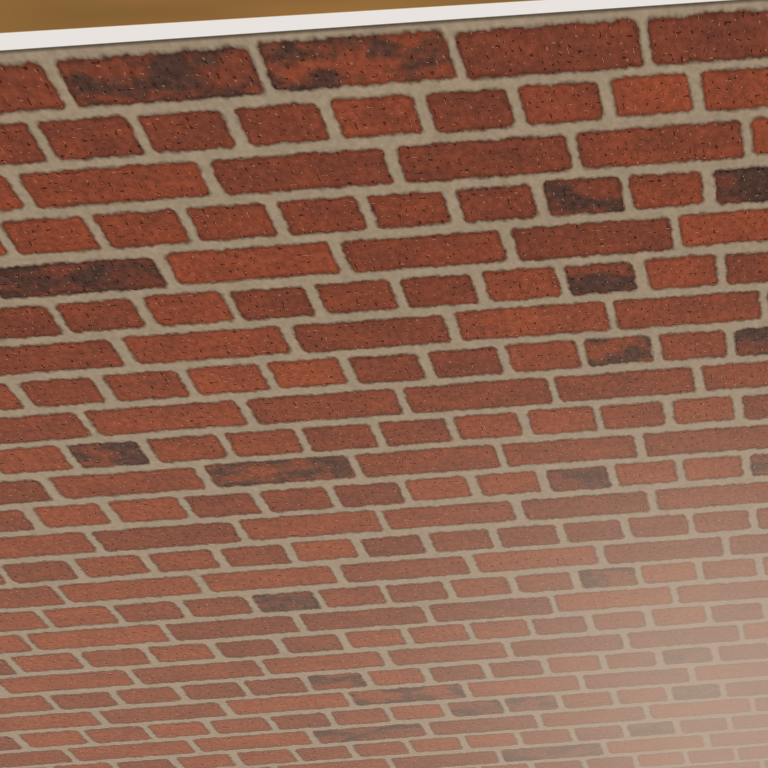
A WebGL 2 fragment shader for this texture:

```glsl
#version 300 es
precision highp float;

uniform vec2 u_resolution;
out vec4 outColor;

// Wall projection, in canvas units measured from the top left
const float FIRST_ROW = 0.0827;   // height of the first course centre
const float ROW_PITCH = 0.0741;   // pitch of the first course
const float RECESSION = 0.0362;   // shrink per course
const float ROW_SLOPE = 0.074;    // upward tilt of courses to the right
const float COLUMN_LEAN = 0.4156; // drift of vertical joints going down
const vec2 COLUMN_START = vec2(0.336, 0.0725);
const float STRETCHER = 0.2565;   // long brick length in the first course
const float FAN = 0.015;          // narrowing of bricks to the right

// Brickwork, in units of one course height
const float ASPECT = 3.55;
const float JOINT = 0.235;
const float CORNER = 0.10;
const float SLIP_PAIR = 6.0;      // course pair where the bond shifts
const float BURNT_SHARE = 0.09;

const vec3 BRICK_DEEP = vec3(0.43, 0.235, 0.18);
const vec3 BRICK_WARM = vec3(0.57, 0.285, 0.19);
const vec3 BRICK_BURNT = vec3(0.25, 0.20, 0.18);
const vec3 MORTAR = vec3(0.61, 0.535, 0.445);
const vec3 FLECK = vec3(0.68, 0.55, 0.45);
const vec3 HAZE = vec3(0.76, 0.68, 0.61);
const vec3 TRIM = vec3(0.91, 0.89, 0.87);
const vec3 SOFFIT = vec3(0.55, 0.40, 0.22);
const vec2 GLOW_CENTER = vec2(0.98, 0.93);

float hash(vec2 p) {
  vec3 q = fract(p.xyx * vec3(0.1031, 0.1030, 0.0973));
  q += dot(q, q.yzx + 33.33);
  return fract((q.x + q.y) * q.z);
}

vec2 gradientAt(vec2 cell) {
  float angle = 6.2832 * hash(cell + 71.0);
  return vec2(cos(angle), sin(angle));
}

// Gradient noise, about -0.7 to 0.7
float noise(vec2 p) {
  vec2 i = floor(p), f = p - i;
  vec2 w = f * f * f * (f * (f * 6.0 - 15.0) + 10.0);
  vec2 e = vec2(1.0, 0.0);
  float low = mix(dot(gradientAt(i), f), dot(gradientAt(i + e), f - e), w.x);
  float high = mix(dot(gradientAt(i + e.yx), f - e.yx), dot(gradientAt(i + 1.0), f - 1.0), w.x);
  return mix(low, high, w.y);
}

float fbm(vec2 p) {
  float sum = 0.0, amp = 0.6;
  for (int i = 0; i < 4; i++) {
    sum += amp * noise(p);
    p = p * 2.07 + 13.7;
    amp *= 0.55;
  }
  return sum;
}

float roundBox(vec2 p, vec2 halfSize) {
  vec2 d = abs(p) - halfSize + CORNER;
  return length(max(d, 0.0)) + min(max(d.x, d.y), 0.0) - CORNER;
}

// Canvas point to wall: x in long bricks, y in courses
vec2 toWall(vec2 p) {
  float level = p.y + ROW_SLOPE * (p.x - 0.5);
  float n = (level - FIRST_ROW) / (ROW_PITCH - RECESSION * level);
  float axis = COLUMN_START.x + (level - COLUMN_START.y) * COLUMN_LEAN;
  float u = (p.x - axis) * (1.0 + RECESSION * n) / STRETCHER;
  return vec2(u + FAN * u * u, n < 0.0 ? n * 0.8 : n);
}

vec3 brickwork(vec2 wall, float blur) {
  // Alternate courses of long and short bricks, long ones staggered
  float row = floor(wall.y + 0.5);
  bool isHeader = mod(row, 2.0) > 0.5;
  float len = isHeader ? 0.5 : 1.0;
  float pair = row * 0.5;
  float shift = isHeader ? 0.25 : 0.5 * mod(pair + step(SLIP_PAIR, pair), 2.0);
  float along = (wall.x - shift) / len;
  vec2 id = vec2(floor(along), row) + 40.0;
  float tone = hash(id), size = hash(id + 17.3), burn = hash(id + 53.9);

  // Ragged outline with small differences of size and place
  vec2 q = wall * vec2(ASPECT, 1.0);
  vec2 local = vec2((fract(along) - 0.5) * len * ASPECT, wall.y - row);
  local += 0.05 * (vec2(size, tone) - 0.5);
  vec2 halfSize = 0.5 * (vec2(len * ASPECT, 1.0) - JOINT) - vec2(0.05, 0.025) * (size - 0.4);
  float dist = roundBox(local, halfSize) + 0.045 * noise(q * 4.0) + 0.035 * noise(q * 10.0);
  if (row < 0.0) dist = 1.0;

  // Fired clay: streaks, pits, pale flecks and scorched bricks
  float detail = 1.0 / (1.0 + 6.0 * blur);
  float grain = fbm(q * 7.0) * detail;
  float cloud = fbm(q * vec2(0.9, 2.0) + tone * 30.0);
  vec3 clay = mix(BRICK_DEEP, BRICK_WARM, clamp(0.15 + 0.75 * tone + 0.7 * cloud, 0.0, 1.0));
  clay *= 1.0 + 0.32 * grain;
  float scorch = step(1.0 - BURNT_SHARE, burn) * smoothstep(-0.25, 0.2, cloud);
  clay = mix(clay, BRICK_BURNT * (1.0 + 0.5 * grain), 0.8 * scorch);
  float spots = noise(q * 11.0 + 5.0);
  clay *= 1.0 - 0.4 * detail * smoothstep(0.32, 0.5, spots);
  clay = mix(clay, FLECK, 0.5 * detail * smoothstep(0.38, 0.5, noise(q * 13.0 + 90.0)));
  clay *= 1.0 - 0.18 * smoothstep(-0.09, 0.0, dist);

  // Sandy mortar, shaded where it meets the bricks
  vec3 sand = MORTAR * (1.0 + 0.16 * grain + 0.05 * noise(q * 1.5));
  sand *= 1.0 - 0.24 * (1.0 - smoothstep(0.0, 0.07, dist));
  return mix(clay, sand, smoothstep(-blur, blur, dist));
}

void main() {
  vec2 p = gl_FragCoord.xy / u_resolution;
  p.y = 1.0 - p.y;
  float pixel = 1.0 / u_resolution.y;
  vec2 wall = toWall(p);
  vec3 color = brickwork(wall, 0.75 * fwidth(wall.y) + 0.012);

  // Pale haze gathering towards the lower right
  vec2 away = (p - GLOW_CENTER) * vec2(2.6, 3.0);
  color = mix(color, HAZE, 0.30 * smoothstep(0.3, 1.0, p.y));
  color = mix(color, HAZE, 0.68 * exp(-dot(away, away)));

  // Trim board and soffit above the wall
  float trimBottom = 0.066 - 0.069 * p.x;
  float trimTop = 0.043 - 0.061 * p.x;
  color *= 1.0 - 0.45 * (1.0 - smoothstep(0.0, 0.007, p.y - trimBottom));
  color = mix(TRIM, color, smoothstep(-pixel, pixel, p.y - trimBottom));
  vec3 soffit = SOFFIT * (1.0 + 0.12 * noise(p * vec2(5.0, 30.0)));
  color = mix(soffit, color, smoothstep(-pixel, pixel, p.y - trimTop));

  outColor = vec4(color, 1.0);
}
```
